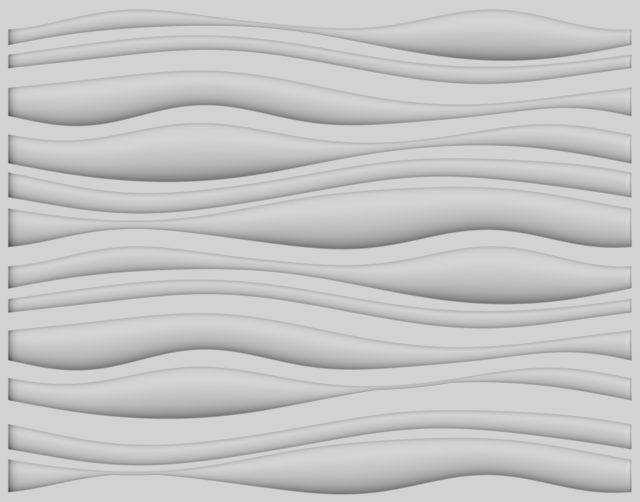
Give the GLSL for this pattern, as a WebGL 1 fragment shader.

```glsl
precision highp float;
// Pale grey relief panel: flowing horizontal flutes, six wave shapes stacked in two tiers.

uniform vec2 u_resolution;

#define DESIGN vec2(768.0, 602.0)   // design units across and down
#define TIERS 2
#define LEFT_END 10.0
#define RIGHT_END 758.0
#define BASE_TONE 0.825
#define BODY_DARK 0.17              // slow falloff across a flute
#define LIP_DARK 0.18               // sharp falloff at its lower lip
#define CREASE_DARK 0.15            // thin line along the upper edge
#define CREASE_WIDTH 2.2
#define CAP_DARK 0.34
#define TAU 6.2831853

// Height of a periodic edge: mean level plus three harmonics (cos, sin).
float edge(float t, float level, vec2 h1, vec2 h2, vec2 h3) {
  return level + dot(h1, vec2(cos(t), sin(t)))
               + dot(h2, vec2(cos(2.0 * t), sin(2.0 * t)))
               + dot(h3, vec2(cos(3.0 * t), sin(3.0 * t)));
}

// Bell curve without pow of a negative base.
float bell(float x) {
  return exp(-x * x);
}

// Darkening caused by one flute lying between the two edge heights.
float flute(vec2 p, float top, float bottom, float soft) {
  float thickness = max(bottom - top, 4.0);
  float fromTop = p.y - top;
  float fromBottom = top + thickness - p.y;
  float v = clamp(fromTop / thickness, 0.0, 1.0);
  float strength = mix(0.8, 1.12, smoothstep(10.0, 60.0, thickness));

  // Rounded profile: lit above, falling into shade at the lower lip.
  float body = strength * (BODY_DARK * v * v + LIP_DARK * pow(v, 8.0));
  float crease = CREASE_DARK * exp(-max(fromTop, 0.0) / CREASE_WIDTH);
  float gloss = 0.018 * bell((v - 0.28) / 0.14);

  // Cut ends: deep shade on the left, a fine rim on the right.
  float fromLeft = p.x - LEFT_END;
  float fromRight = RIGHT_END - p.x;
  float cap = CAP_DARK * exp(-max(fromLeft, 0.0) / 4.0);
  float bow = 5.0 - 4.0 * (2.0 * v - 1.0) * (2.0 * v - 1.0);
  float rim = 0.12 * exp(-abs(fromRight - 1.0) / 1.5)
            - 0.05 * exp(-abs(fromRight - bow) / 1.5);

  float inside = smoothstep(-soft, soft, fromTop)
               * smoothstep(-soft, soft, fromBottom)
               * smoothstep(-soft, soft, fromLeft)
               * smoothstep(-soft, soft, fromRight);
  return inside * (body + crease - gloss + cap + rim);
}

// All six flutes of one tier; n is 0 for the upper tier, 1 for the lower.
float tier(vec2 p, float n, float soft) {
  float t = TAU * (p.x - 12.0) / 746.0;
  float dark = 0.0;

  // Bulge on the right
  dark += flute(p,
    284.0 * n + edge(t, 23.5, vec2(-1.8, -1.4), vec2(10.8, -0.2), vec2(2.8, -1.8)),
    292.0 * n + edge(t, 49.6, vec2(6.0, -20.4), vec2(-2.0, -0.8), vec2(0.0, -0.4)), soft);
  // Slim ribbon, falling
  dark += flute(p,
    293.0 * n + edge(t, 61.6, vec2(4.1, -18.4), vec2(-0.2, 1.0), vec2(0.0)),
    293.0 * n + edge(t, 79.6, vec2(4.0, -19.1), vec2(-1.5, 1.8), vec2(-0.5, 0.4)), soft);
  // Broad swell, thick on the left
  dark += flute(p,
    291.0 * n + edge(t, 105.2, vec2(1.0, -19.3), vec2(-0.5, 3.0), vec2(-0.4, 0.2)),
    293.0 * n + edge(t, 139.6, vec2(-1.9, -1.3), vec2(4.2, 9.5), vec2(-2.6, 2.7)), soft);
  // Bulge on the left
  dark += flute(p,
    292.0 * n + edge(t, 159.6, vec2(-2.6, -1.8), vec2(5.2, 9.0), vec2(-0.4, 1.8)),
    284.0 * n + edge(t, 195.9, vec2(0.2, 22.3), vec2(-0.2, 0.0), vec2(0.2, 0.3)), soft);
  // Slim ribbon, rising
  dark += flute(p,
    302.0 * n + edge(t, 208.8, vec2(1.3, 20.9), vec2(-2.0, 0.5), vec2(-0.8, 0.4)),
    302.0 * n + edge(t, 233.2, vec2(5.2, 20.9), vec2(-0.8, -0.2), vec2(-0.8, -0.1)), soft);
  // Broad swell, thick on the right
  dark += flute(p,
    301.0 * n + edge(t, 243.2, vec2(7.4, 19.1), vec2(-0.8, 1.2), vec2(0.6, -0.4)),
    294.0 * n + edge(t, 286.4, vec2(-2.8, -2.3), vec2(10.5, -0.8), vec2(1.8, -2.3)), soft);
  return dark;
}

void main() {
  vec2 uv = gl_FragCoord.xy / u_resolution;
  vec2 p = vec2(uv.x, 1.0 - uv.y) * DESIGN;
  float soft = max(1.3, 0.8 * DESIGN.y / u_resolution.y);

  float tone = BASE_TONE;
  for (int i = 0; i < TIERS; i++) {
    tone -= tier(p, float(i), soft);
  }
  gl_FragColor = vec4(vec3(clamp(tone, 0.0, 1.0)), 1.0);
}
```
